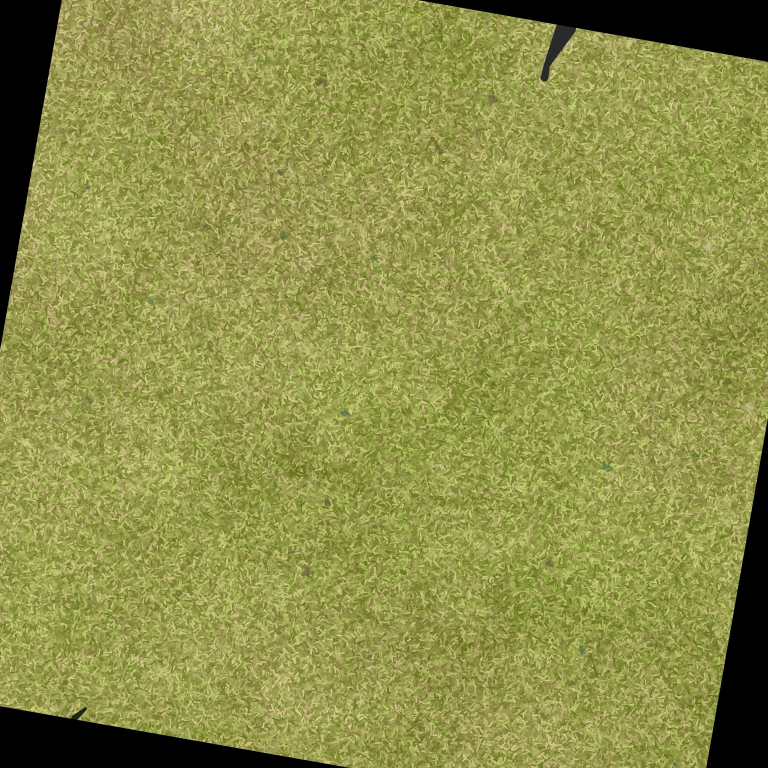
Write a WebGL 2 fragment shader that draws this texture.

```glsl
#version 300 es
precision highp float;

uniform vec2 u_resolution;
out vec4 fragColor;

// Turf colour: mean, light-dark range, straw-green range
const vec3 TURF = vec3(0.612, 0.622, 0.318);
const vec3 TONE_RANGE = vec3(0.180, 0.175, 0.170);
const vec3 STRAW_RANGE = vec3(0.050, -0.012, 0.065);
const vec3 TEAL = vec3(0.26, 0.42, 0.27);
const vec3 EARTH = vec3(0.36, 0.32, 0.21);
const vec3 BLEACHED = vec3(0.76, 0.74, 0.58);
const vec3 CHARCOAL = vec3(0.16, 0.16, 0.18);
const vec3 TWIG = vec3(0.12, 0.14, 0.08);

// Layout, in canvas widths
const float TILT = 0.1745;
const float HALF_SIDE = 0.5;
const int BLADE_LAYERS = 6;
const float BLADE_CELLS = 110.0;
const float BLADE_LENGTH = 0.0042;
const float BLADE_RADIUS = 0.0013;
const float BLADE_BEND = 70.0;
const float FLECK_CELLS = 9.0;
const float FLECK_CHANCE = 0.36;
const float FLECK_RADIUS = 0.0065;

// Integer hash giving three values from 0 to 1
vec3 hash3(vec2 cell, int seed) {
    uvec3 v = uvec3(ivec3(ivec2(cell), seed)) * 1664525u + 1013904223u;
    v.x += v.y * v.z; v.y += v.z * v.x; v.z += v.x * v.y;
    v ^= v >> 16u;
    v.x += v.y * v.z; v.y += v.z * v.x; v.z += v.x * v.y;
    return vec3(v >> 8u) / 16777216.0;
}

float valueNoise(vec2 p, int seed) {
    vec2 i = floor(p), f = fract(p);
    f = f * f * (3.0 - 2.0 * f);
    float low = mix(hash3(i, seed).x, hash3(i + vec2(1, 0), seed).x, f.x);
    float high = mix(hash3(i + vec2(0, 1), seed).x, hash3(i + vec2(1, 1), seed).x, f.x);
    return mix(low, high, f.y);
}

float fbm(vec2 p, int seed) {
    float sum = 0.0, weight = 0.5;
    for (int k = 0; k < 4; k++) {
        sum += weight * valueNoise(p, seed + k);
        p = p * 2.1 + 3.7;
        weight *= 0.5;
    }
    return sum / 0.9375 - 0.5;
}

// Signed distance to a capsule whose radius changes from a to b
float taper(vec2 p, vec2 a, vec2 b, float radiusA, float radiusB) {
    vec2 ab = b - a;
    float h = clamp(dot(p - a, ab) / dot(ab, ab), 0.0, 1.0);
    return length(p - a - h * ab) - mix(radiusA, radiusB, h);
}

float coverage(float dist, float pixel) {
    return clamp(0.5 - dist / pixel, 0.0, 1.0);
}

vec3 turfColour(float tone, float straw) {
    return TURF + tone * TONE_RANGE + straw * STRAW_RANGE;
}

// Short bent blades, layered over a finely mottled ground
vec3 grass(vec2 p, float pixel) {
    float patchTone = 0.55 * fbm(p * 7.0, 10) + 0.35 * fbm(p * 32.0, 20) - 0.16 * p.x;
    float patchStraw = 1.1 * fbm(p * 5.0 + 8.0, 30) - 0.4 * p.x;
    float mottle = valueNoise(p * 230.0, 40) - 0.5;
    vec3 colour = turfColour(patchTone + 1.2 * mottle - 0.28, patchStraw);
    for (int layer = 0; layer < BLADE_LAYERS; layer++) {
        vec2 q = p * BLADE_CELLS + float(layer) * vec2(0.37, 0.61);
        vec2 home = floor(q);
        for (int k = 0; k < 9; k++) {
            vec2 cell = home + vec2(k % 3 - 1, k / 3 - 1);
            vec3 place = hash3(cell, 50 + layer);
            vec3 look = hash3(cell, 70 + layer);
            vec2 offset = (q - cell - place.xy) / BLADE_CELLS;
            float angle = 6.2832 * place.z;
            vec2 along = vec2(cos(angle), sin(angle));
            vec2 local = vec2(dot(offset, along), dot(offset, vec2(-along.y, along.x)));
            local.y += BLADE_BEND * (look.z - 0.5) * local.x * local.x;
            float reach = BLADE_LENGTH * mix(0.55, 1.0, look.z);
            float dist = taper(local, vec2(-reach, 0), vec2(reach, 0), BLADE_RADIUS, 0.5 * BLADE_RADIUS);
            float tone = 2.0 * look.x - 0.95 + patchTone;
            float straw = 2.4 * look.y - 1.2 + patchStraw;
            colour = mix(colour, turfColour(tone, straw), coverage(dist, pixel));
        }
    }
    return colour;
}

// Sparse ragged flecks of weed, soil and bleached grass
vec3 addFlecks(vec3 colour, vec2 p) {
    vec2 cell = floor(p * FLECK_CELLS);
    vec3 place = hash3(cell, 90), look = hash3(cell, 91);
    vec2 offset = (fract(p * FLECK_CELLS) - mix(vec2(0.15), vec2(0.85), place.xy)) / FLECK_CELLS;
    float ragged = length(offset) + 0.009 * (valueNoise(p * 190.0, 92) - 0.5);
    float radius = FLECK_RADIUS * mix(0.5, 1.1, look.x);
    float amount = 1.0 - smoothstep(0.4 * radius, 1.2 * radius, ragged);
    vec3 tint = look.y < 0.4 ? TEAL : look.y < 0.8 ? EARTH : BLEACHED;
    return mix(colour, tint, 0.6 * amount * step(place.z, FLECK_CHANCE));
}

void main() {
    float side = min(u_resolution.x, u_resolution.y);
    float pixel = 1.0 / side;
    vec2 p = (gl_FragCoord.xy - 0.5 * u_resolution) / side;
    float c = cos(TILT), s = sin(TILT);
    vec2 field = mat2(c, s, -s, c) * p;

    vec3 colour = addFlecks(grass(field, pixel), field);

    // Dark objects at the rim
    float stalk = min(taper(p, vec2(0.237, 0.464), vec2(0.212, 0.415), 0.013, 0.004),
                      taper(p, vec2(0.212, 0.415), vec2(0.209, 0.399), 0.004, 0.005));
    colour = mix(colour, CHARCOAL, coverage(stalk, pixel));
    float twig = taper(p, vec2(-0.403, -0.435), vec2(-0.389, -0.423), 0.004, 0.002);
    colour = mix(colour, TWIG, coverage(twig, pixel));

    // Tilted square of turf on black
    float edge = max(abs(field.x), abs(field.y)) - HALF_SIDE;
    fragColor = vec4(clamp(colour, 0.0, 1.0) * coverage(edge, pixel), 1.0);
}
```
